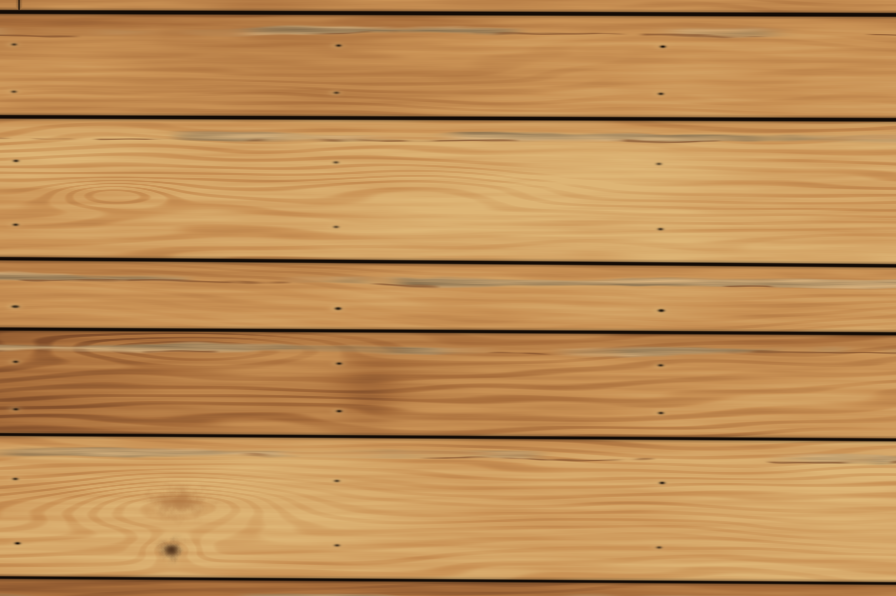
This texture is drawn by a Shadertoy shader. Its source:

```glsl
// Weathered wooden planks: seven horizontal boards with grain, knots, nails and dark gaps.
#define GAP 0.0033          // half width of the gaps between boards
#define RING_DENSITY 52.0   // growth rings per canvas height
#define RING_WARP 2.4       // how far the rings wander
#define RING_DEPTH 0.25     // darkness of the ring lines
#define FIBRE_DEPTH 0.09    // darkness of the fine fibres
#define BLOTCH_DEPTH 0.13   // strength of the broad stains
#define WEAR_OFFSET 0.031   // distance of the worn ridge below a board's top
#define WEAR_WIDTH 0.0058   // half width of the worn ridge
#define NAIL_SIZE vec2(0.0048, 0.0022)

const vec3 PALE  = vec3(0.87, 0.71, 0.46);
const vec3 HONEY = vec3(0.79, 0.57, 0.33);
const vec3 AMBER = vec3(0.66, 0.43, 0.23);
const vec3 UMBER = vec3(0.50, 0.30, 0.16);
const vec3 GREY  = vec3(0.68, 0.57, 0.41);
const vec3 VOID  = vec3(0.07, 0.04, 0.02);

// Gap heights from the top, at the left and right sides
const vec2 EDGES[6] = vec2[6](vec2(0.020, 0.025), vec2(0.196, 0.201), vec2(0.434, 0.446),
                              vec2(0.552, 0.560), vec2(0.729, 0.738), vec2(0.969, 0.979));
// Darkness and ring contrast of each board
const vec2 BOARDS[7] = vec2[7](vec2(0.38, 0.5), vec2(0.35, 0.45), vec2(0.13, 0.9), vec2(0.25, 0.4),
                               vec2(0.43, 1.1), vec2(0.12, 0.9), vec2(0.50, 0.6));

float hash(vec2 p) {
    return fract(sin(dot(p, vec2(41.3, 289.1))) * 4375.5);
}

// Layered, rotated sines, roughly -1 to 1
float waves(vec2 p) {
    float sum = 0.0, amp = 0.5;
    for (int i = 0; i < 5; i++) {
        p = mat2(0.8, 0.6, -0.6, 0.8) * p * 1.7 + 2.3;
        sum += amp * sin(p.x + 1.3 * sin(p.y));
        amp *= 0.55;
    }
    return sum;
}

// Soft elliptical spot
float spot(vec2 p, vec2 centre, vec2 size) {
    vec2 q = (p - centre) / size;
    return exp(-dot(q, q));
}

// Wood colour from pale (0) to dark (1)
vec3 woodColor(float t) {
    t = clamp(t, 0.0, 1.0) * 3.0;
    vec3 c = mix(PALE, HONEY, min(t, 1.0));
    c = mix(c, AMBER, clamp(t - 1.0, 0.0, 1.0));
    return mix(c, UMBER, clamp(t - 2.0, 0.0, 1.0));
}

void mainImage(out vec4 fragColor, in vec2 fragCoord) {
    vec2 uv = fragCoord / iResolution.xy;
    vec2 p = vec2(uv.x * iResolution.x / iResolution.y, 1.0 - uv.y);
    float px = 1.0 / iResolution.y;

    // Find the board and the nearest gap
    int id = 0;
    float top = -0.1, bottom = 1.1, gap = 1.0;
    for (int i = 0; i < 6; i++) {
        float edge = mix(EDGES[i].x, EDGES[i].y, uv.x);
        gap = min(gap, abs(p.y - edge) - GAP + 0.0002 * float(i));
        if (p.y > edge) { id = i + 1; top = edge; }
        else bottom = min(bottom, edge);
    }
    float seed = float(id) * 7.3;
    vec2 q = vec2(p.x, p.y - top);   // follows the tilt of the board

    // Growth rings, bent around knots and arches
    float field = q.y * RING_DENSITY + RING_WARP * waves(q * vec2(1.2, 9.0) + seed);
    field += 5.5 * spot(p, vec2(0.30, 0.845), vec2(0.17, 0.05));
    field += 2.5 * spot(p, vec2(0.288, 0.922), vec2(0.05, 0.025));
    field += 3.0 * spot(p, vec2(0.186, 0.327), vec2(0.09, 0.022));
    field += 3.0 * spot(p, vec2(0.76, 0.320), vec2(0.20, 0.035));
    field += 3.5 * spot(p, vec2(0.35, 0.585), vec2(0.22, 0.025));
    float ring = smoothstep(0.35, 1.0, 0.5 + 0.5 * sin(6.2832 * field));
    ring *= 1.0 - smoothstep(0.3, 0.8, fwidth(field));
    ring *= 0.65 + 0.5 * waves(q * vec2(2.5, 12.0) + seed + 4.0);

    // Board tone, stains and fibres
    float fibre = waves(q * vec2(5.0, 140.0) + seed);
    float tone = BOARDS[id].x + BOARDS[id].y * RING_DEPTH * ring + FIBRE_DEPTH * fibre;
    tone += BLOTCH_DEPTH * waves(q * vec2(2.2, 8.0) + seed + 9.0);
    tone += (0.5 - uv.x) * (id == 4 ? 0.32 : 0.10);
    tone += 0.25 * spot(p, vec2(0.62, 0.665), vec2(0.055, 0.06));
    tone += 0.14 * (1.0 - smoothstep(0.018, 0.034, q.y));
    vec3 color = woodColor(tone);

    // Worn grey ridge with splintered edges
    float ridge = q.y - WEAR_OFFSET - 0.003 * waves(vec2(p.x * 3.0, seed));
    float width = WEAR_WIDTH * (0.85 + 0.7 * waves(q * vec2(7.0, 60.0) + seed));
    float worn = 1.0 - smoothstep(-0.002, 0.002 + px, abs(ridge) - width);
    worn *= smoothstep(-0.6, 0.2, waves(vec2(p.x * 4.0, seed + 3.0)));
    color = mix(color, GREY * (1.0 + 0.28 * fibre), 0.85 * worn);
    float crack = 1.0 - smoothstep(0.0, 0.0015 + px, abs(ridge - width));
    color = mix(color, UMBER, 0.65 * crack * smoothstep(0.0, 0.5, waves(vec2(p.x * 9.0, seed))));

    // Dark knots
    float rough = 1.0 + 0.3 * waves(p * 90.0);
    color = mix(color, UMBER * 0.55, 0.9 * spot(p, vec2(0.288, 0.922), vec2(0.013, 0.011) * rough));
    color = mix(color, AMBER, 0.7 * spot(p, vec2(0.30, 0.842), vec2(0.035, 0.018) * rough));

    // Nail holes: three columns, two rows on each board
    float boardHeight = bottom - top;
    for (int i = 0; i < 6; i++) {
        vec2 cell = vec2(i % 3, i / 3);
        float jitter = hash(cell + seed) - 0.5;
        float row = boardHeight < 0.14 ? 0.68 : 0.31 + 0.45 * cell.y;
        vec2 nail = vec2((0.016 + 0.36 * cell.x) * p.x / max(uv.x, 1e-4) + 0.008 * jitter, row * boardHeight);
        color = mix(color, PALE, 0.35 * spot(q, nail, NAIL_SIZE * 2.2));
        color = mix(color, VOID, (0.75 + 0.4 * jitter) * spot(q, nail + vec2(0.002, 0.0), NAIL_SIZE));
    }

    // Gaps, their soft shade and the butt joint at the upper left
    if (id == 0) gap = min(gap, abs(p.x - 0.032) - 0.001);
    color *= 1.0 - 0.22 * (1.0 - smoothstep(0.0, 0.006, gap));
    color = mix(VOID, color, smoothstep(-px, px, gap));
    fragColor = vec4(color, 1.0);
}
```
